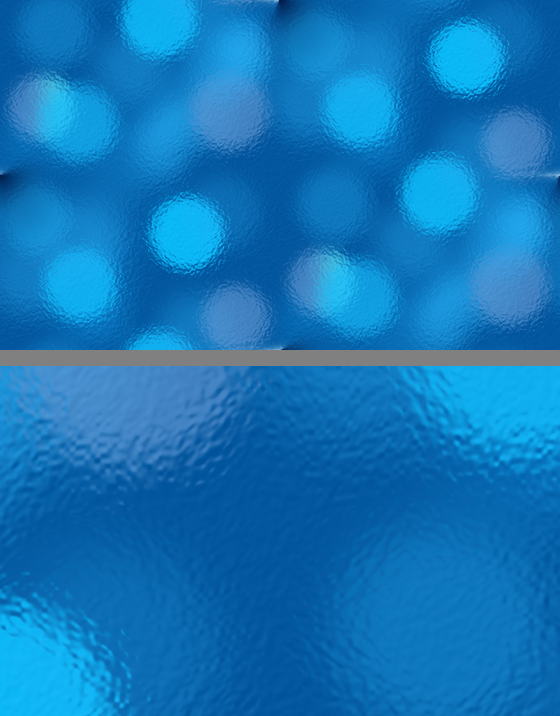
Top, the full canvas; bottom, a detail of the centre.
This background is drawn by a Shadertoy shader. Its source:

```glsl
// Soft blue bokeh discs seen through finely rippled frosted glass.
// Tiling value noise gives the clouds and the glass relief; the slope of the
// relief bends the view of jittered discs. The tile repeats with a half shift.

const vec2  TILE        = vec2(0.8, 0.5);      // half-shift repeat, canvas heights
const vec2  DISC_GRID   = vec2(4.0, 2.0);      // disc cells per tile
const vec2  CLOUD_GRID  = vec2(2.0, 1.0);
const vec2  GLASS_GRID  = vec2(160.0, 100.0);  // glass grains per tile
const float REFRACTION  = 0.048;
const float SHIMMER     = 0.030;
const float DISC_RADIUS = 0.102;
const float SEAM_REACH  = 0.055;

const vec3 DEEP     = vec3(0.01, 0.34, 0.62);
const vec3 MID      = vec3(0.05, 0.53, 0.82);
const vec3 SKY      = vec3(0.15, 0.68, 0.95);
const vec3 CYAN     = vec3(0.04, 0.75, 0.99);
const vec3 LAVENDER = vec3(0.42, 0.61, 0.84);
const vec3 AQUA     = vec3(0.30, 0.83, 0.92);
const vec3 NAVY     = vec3(0.01, 0.09, 0.26);

float hash(vec2 p) {
    return fract(sin(dot(p, vec2(12.9898, 78.233))) * 43758.5453);
}

// Maps equivalent cells of the half-shift lattice to one cell.
vec2 wrapCell(vec2 cell, vec2 grid) {
    float n = floor(cell.x / grid.x);
    return vec2(cell.x - n * grid.x, mod(cell.y - n * grid.y, 2.0 * grid.y));
}

float tiledNoise(vec2 p, vec2 grid) {
    vec2 q = p / TILE * grid;
    vec2 cell = floor(q);
    vec2 f = q - cell;
    f = f * f * (3.0 - 2.0 * f);
    float a = hash(wrapCell(cell, grid));
    float b = hash(wrapCell(cell + vec2(1, 0), grid));
    float c = hash(wrapCell(cell + vec2(0, 1), grid));
    float d = hash(wrapCell(cell + vec2(1, 1), grid));
    return mix(mix(a, b, f.x), mix(c, d, f.x), f.y);
}

float glassHeight(vec2 p) {
    p += 0.004 * sin(p.yx * 47.0);  // breaks up the straight noise grid
    return 0.7 * tiledNoise(p, GLASS_GRID)
         + 0.4 * tiledNoise(p + 0.37, floor(GLASS_GRID * 0.6));
}

vec2 glassSlope(vec2 p) {
    vec2 e = vec2(0.5 * TILE.x / GLASS_GRID.x, 0.0);
    return vec2(glassHeight(p + e.xy) - glassHeight(p - e.xy),
                glassHeight(p + e.yx) - glassHeight(p - e.yx));
}

// Deep to mid blue, with broad pale glows.
vec3 clouds(vec2 p) {
    float n = 0.6 * tiledNoise(p + vec2(0.1, 0.17), CLOUD_GRID)
            + 0.4 * tiledNoise(p + 0.13, CLOUD_GRID * 2.0);
    float glow = tiledNoise(p + vec2(0.29, 0.41), CLOUD_GRID * 2.0);
    vec3 color = mix(DEEP, MID, smoothstep(0.25, 0.65, n));
    return mix(color, SKY, 0.8 * smoothstep(0.45, 0.9, glow) * smoothstep(0.2, 0.55, n));
}

// One disc per cell; an evenly spread rank picks its colour and strength.
vec3 addDiscs(vec3 color, vec2 p) {
    vec2 size = TILE / DISC_GRID;
    vec2 home = floor(p / size);
    for (int j = -1; j <= 1; j++)
    for (int i = -1; i <= 1; i++) {
        vec2 cell = home + vec2(i, j);
        vec2 id = wrapCell(cell, DISC_GRID);
        vec2 jitter = vec2(hash(id + 3.1), hash(id + 7.7));
        vec2 offset = p - (cell + mix(vec2(0.1), vec2(0.9), jitter)) * size;
        float rank = fract((id.x + DISC_GRID.x * id.y) * 0.618);

        vec3 tint = SKY;
        float strength = 0.4;
        float feather = 0.070;
        if (rank > 0.75) {
            float twoTone = step(0.9, rank) * smoothstep(-0.06, 0.06, offset.x);
            tint = mix(LAVENDER, AQUA, twoTone);
            strength = mix(0.6, 0.9, twoTone);
            feather = 0.032;
        } else if (rank > 0.3) {
            float vivid = smoothstep(0.3, 0.75, rank);
            tint = mix(SKY, CYAN, vivid);
            strength = mix(0.25, 0.95, vivid);
            feather = mix(0.050, 0.026, vivid);
        }
        float radius = DISC_RADIUS * mix(0.9, 1.08, hash(id + 11.3));
        float cover = 1.0 - smoothstep(radius - feather, radius + feather, length(offset));
        color = mix(color, tint, cover * strength);
    }
    return color;
}

// Dark and bright swirl where the corners of the tile meet.
vec3 addSeam(vec3 color, vec2 p) {
    vec2 q = p - vec2(0.0, TILE.y);
    q -= floor(q.x / TILE.x + 0.5) * TILE;
    q.y -= floor(q.y / (2.0 * TILE.y) + 0.5) * 2.0 * TILE.y;
    float r = length(q);
    float facing = dot(q, vec2(0.7071, -0.7071)) / max(r, 0.001);
    color = mix(color, NAVY, smoothstep(-0.1, 0.9, facing) * exp(-r / SEAM_REACH));
    float glint = exp(-abs(q.y) / 0.008 - abs(q.x) / SEAM_REACH);
    return mix(color, vec3(0.75, 0.88, 0.97), 0.8 * glint * (1.0 - smoothstep(-0.3, 0.75, facing)));
}

void mainImage(out vec4 fragColor, in vec2 fragCoord) {
    vec2 p = fragCoord / iResolution.y;
    vec2 slope = glassSlope(p);
    vec2 seen = p + slope * REFRACTION;

    vec3 color = addDiscs(clouds(seen), seen);
    color = addSeam(color, p + slope * 0.006);
    color += SHIMMER * dot(slope, vec2(-0.6, 0.8));  // light on the relief
    fragColor = vec4(clamp(color, 0.0, 1.0), 1.0);
}
```
